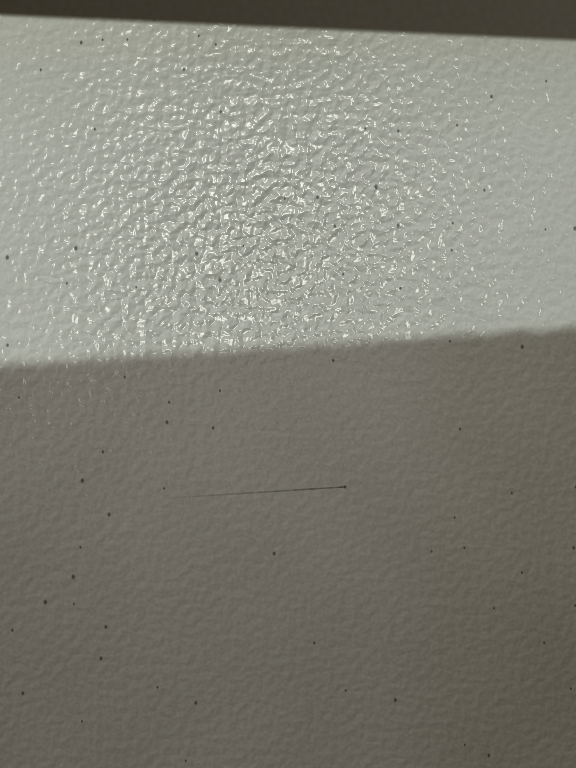
A WebGL 1 fragment shader for this texture:

```glsl
precision highp float;
uniform vec2 u_resolution;

#define GLOW_CENTER vec2(0.341, 0.681)
#define GRAIN_FREQ 92.0
#define MIRROR_CURVE 4.6
#define GLINT_TIGHTNESS 5.5
#define GLINT_GAIN 0.36
#define LIT_COLOR vec3(0.635, 0.645, 0.605)
#define SHADE_COLOR vec3(0.435, 0.422, 0.386)
#define BAND_COLOR vec3(0.215, 0.198, 0.160)
#define SCRATCH_START vec2(0.221, 0.3516)
#define SCRATCH_END vec2(0.449, 0.3660)
#define SPECK_CELLS 26.0

vec2 hash2(vec2 p) {
  vec3 q = fract(vec3(p.xyx) * vec3(0.1031, 0.1030, 0.0973));
  q += dot(q, q.yzx + 33.33);
  return fract((q.xx + q.yz) * q.zy);
}

float cornerRamp(vec2 cell, vec2 offset) {
  float angle = 6.2832 * hash2(cell).x;
  return dot(vec2(cos(angle), sin(angle)), offset);
}

float gradientNoise(vec2 p) {
  vec2 i = floor(p), f = fract(p);
  vec2 u = f * f * f * (f * (f * 6.0 - 15.0) + 10.0);
  vec2 e = vec2(1.0, 0.0);
  float low = mix(cornerRamp(i, f), cornerRamp(i + e, f - e), u.x);
  float high = mix(cornerRamp(i + e.yx, f - e.yx), cornerRamp(i + 1.0, f - 1.0), u.x);
  return mix(low, high, u.y);
}

// Pebbled paint surface
float paintHeight(vec2 q) {
  vec2 warped = q + 0.35 * gradientNoise(q * 0.6 + 17.0);
  return gradientNoise(warped) + 0.28 * gradientNoise(warped * 2.1 + 41.0);
}

vec2 paintSlope(vec2 q) {
  float d = 0.12;
  float h = paintHeight(q);
  return vec2(paintHeight(q + vec2(d, 0.0)) - h, paintHeight(q + vec2(0.0, d)) - h) / d;
}

// Sparse dark dust, one candidate per cell
float dustSpecks(vec2 p) {
  vec2 cell = floor(p * SPECK_CELLS);
  vec2 pick = hash2(cell + 71.0);
  vec2 center = (cell + 0.2 + 0.6 * hash2(cell + 9.0)) / SPECK_CELLS;
  float radius = mix(0.0008, 0.0022, pick.y * pick.y);
  float dist = length((p - center) * vec2(1.0, 0.75));
  return step(0.83, pick.x) * (1.0 - smoothstep(radius * 0.4, radius + 0.0012, dist));
}

// Thin line that fades toward its start and ends in a small pit
float scratchMark(vec2 p) {
  vec2 along = SCRATCH_END - SCRATCH_START;
  float t = clamp(dot(p - SCRATCH_START, along) / dot(along, along), 0.0, 1.0);
  float dist = length(p - SCRATCH_START - along * t);
  float broken = 0.65 + 0.6 * gradientNoise(vec2(t * 24.0, 3.0));
  float line = (1.0 - smoothstep(0.0003, 0.0017, dist)) * mix(0.12, 0.85, t) * broken;
  float pit = 1.0 - smoothstep(0.0010, 0.0030, length(p - SCRATCH_END));
  return max(line, pit * 0.8);
}

void main() {
  vec2 p = gl_FragCoord.xy / u_resolution.y;
  float x = p.x / 0.75;
  vec2 fromGlow = p - GLOW_CENTER;
  float glowDist = length(fromGlow * vec2(1.1, 0.95));

  // Light regions split by two slanted edges
  float wobble = 0.004 * gradientNoise(p * 45.0);
  float shadowEdge = p.y - (0.524 + 0.049 * x) + wobble;
  float lit = smoothstep(-0.011, 0.011, shadowEdge);
  float bandEdge = p.y - (0.981 - 0.033 * x);
  float band = smoothstep(-0.005, 0.004, bandEdge);

  // Broad diffuse tones
  vec3 litTone = LIT_COLOR + vec3(0.025) * (1.0 - x);
  litTone -= vec3(0.035, 0.035, 0.045) * smoothstep(0.80, 0.98, p.y);
  litTone -= 0.045 * exp(-glowDist * glowDist * 22.0);
  float sink = smoothstep(0.55, 0.0, p.y);
  vec3 shadeTone = SHADE_COLOR + 0.025 * exp(-pow((x - 0.35) * 2.4, 2.0)) - 0.065 * sink;
  shadeTone -= vec3(0.020, 0.020, 0.026) * smoothstep(0.6, 1.0, x);
  vec3 color = mix(shadeTone, litTone, lit);

  // Relief shading and mirrored glints
  vec2 slope = paintSlope(p * GRAIN_FREQ);
  float relief = dot(slope, vec2(-0.55, 0.83));
  float reliefGain = mix(0.014, 0.012 + 0.045 * exp(-glowDist * glowDist * 14.0), lit);
  color += relief * reliefGain;
  vec2 miss = slope - fromGlow * MIRROR_CURVE;
  float glint = exp(-dot(miss, miss) * GLINT_TIGHTNESS);
  float reach = exp(-glowDist * glowDist * 5.0);
  float shadeGlint = 0.10 + 0.35 * smoothstep(0.35, 0.0, x) * smoothstep(0.3, 0.52, p.y);
  color += vec3(1.0, 1.0, 0.95) * glint * GLINT_GAIN * mix(shadeGlint, 0.35 + 0.65 * reach, lit);
  color += 0.022 * gradientNoise(p * 230.0) + 0.012 * gradientNoise(p * 9.0);

  // Surface wear
  color *= 1.0 - 0.45 * dustSpecks(p);
  color *= 1.0 - 0.60 * scratchMark(p);

  // Dark strip along the top
  vec3 bandTone = BAND_COLOR + 0.055 * x + 0.012 * gradientNoise(p * 120.0);
  color = mix(color, bandTone, band);
  gl_FragColor = vec4(clamp(color, 0.0, 1.0), 1.0);
}
```
